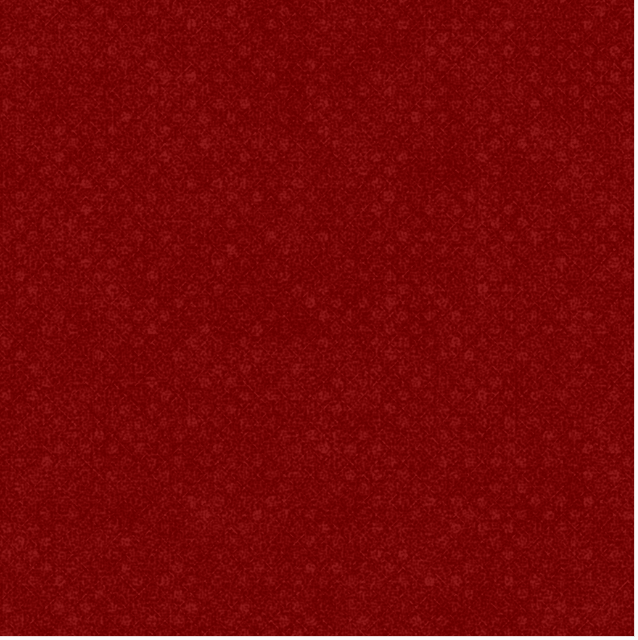
A WebGL 2 fragment shader for this pattern:

```glsl
#version 300 es
precision highp float;
// Dark red cloth with a fine diagonal lattice and a small rosette in each diamond.
// Rotated tile coordinates place the motifs; hashes vary each rosette and
// gradient noise gives woven grain and soft mottling. A pale border runs right and below.

uniform vec2 u_resolution;
out vec4 outColor;

const vec3 DARK_RED  = vec3(0.415, 0.000, 0.000);
const vec3 CLOTH_RED = vec3(0.463, 0.020, 0.020);
const vec3 LIGHT_RED = vec3(0.560, 0.100, 0.100);
const vec3 BORDER    = vec3(0.985);

const float REPEATS = 24.0;                    // tiles across and down
const vec2  MARGIN = vec2(0.0059, 0.0059);     // border at right and bottom
const vec2  ROSETTE_POS = vec2(0.75, 0.42);    // first rosette in the tile, from top left
const float ROSETTE_RADIUS = 0.20;             // lengths are in tiles
const float LINE_HALF = 0.024;
const float FLANK_HALF = 0.075;
const float KNOT_RADIUS = 0.045;
const float BASE_TONE = 0.34;
const float MID_TONE = 0.40;
const float GRAIN_SCALE = 10.0;
const float GRAIN_GAIN = 0.62;
const float MOTTLE_GAIN = 0.16;

float hash(vec2 p) {
    vec3 q = fract(vec3(p.xyx) * 0.1031);
    q += dot(q, q.yzx + 33.33);
    return fract((q.x + q.y) * q.z);
}

vec2 gradient(vec2 cell) {
    float a = 6.28319 * hash(cell + 17.0);
    return vec2(cos(a), sin(a));
}

float gradientNoise(vec2 p) {
    vec2 i = floor(p), f = fract(p);
    vec2 s = f * f * f * (f * (f * 6.0 - 15.0) + 10.0);
    float a = dot(gradient(i), f);
    float b = dot(gradient(i + vec2(1, 0)), f - vec2(1, 0));
    float c = dot(gradient(i + vec2(0, 1)), f - vec2(0, 1));
    float d = dot(gradient(i + vec2(1, 1)), f - vec2(1, 1));
    return 1.4 * mix(mix(a, b, s.x), mix(c, d, s.x), s.y);
}

// Antialiased coverage of the inside of a signed distance
float cover(float dist, float soft) {
    return 1.0 - smoothstep(-soft, soft, dist);
}

// Tone added by a rosette: a disc with a ring, a heart and curled petals
float rosette(vec2 p, vec2 id, float soft) {
    float r = length(p) / ROSETTE_RADIUS;
    float turn = atan(p.y, p.x + 1e-5);
    float petals = sin(5.0 * turn + 6.0 * r + 6.28319 * hash(id + 5.0));
    float rings = cos(9.5 * r);
    float strength = mix(0.04, 0.38, pow(hash(id + 71.0), 1.3));
    float detail = 0.08 * petals * smoothstep(0.15, 0.5, r) + 0.05 * rings;
    return cover(length(p) - ROSETTE_RADIUS, soft * 1.3) * (strength + detail);
}

// Tone added by the lattice: broken light threads on darker flanks
float lattice(vec2 diag, vec2 tile, float soft) {
    vec2 d = abs(fract(diag) - 0.5) * 0.70711;
    vec2 wear = vec2(gradientNoise(diag.yx * vec2(7.0, 1.0) + 40.0),
                     gradientNoise(diag * vec2(7.0, 1.0) + 90.0));
    vec2 thread = vec2(cover(d.x - LINE_HALF, soft), cover(d.y - LINE_HALF, soft));
    vec2 flank = vec2(cover(d.x - FLANK_HALF, soft), cover(d.y - FLANK_HALF, soft));
    float light = dot(thread, clamp(0.24 + 0.55 * wear, -0.05, 0.55));
    float shade = 0.13 * max(flank.x, flank.y);
    float knot = cover(length(d) - KNOT_RADIUS, soft) * hash(floor(diag) + 211.0);
    return light - shade + 0.22 * knot;
}

void main() {
    vec2 p = gl_FragCoord.xy / u_resolution;
    vec2 cloth = vec2(p.x, 1.0 - p.y) / (1.0 - MARGIN);
    vec2 tile = cloth * REPEATS;
    float soft = 0.7 * REPEATS / min(u_resolution.x, u_resolution.y);

    // Diagonal coordinates: rosettes at integers, threads halfway between
    vec2 rel = tile - ROSETTE_POS;
    vec2 diag = vec2(rel.x + rel.y, rel.x - rel.y);
    vec2 id = floor(diag + 0.5);
    vec2 center = 0.5 * vec2(id.x + id.y, id.x - id.y);

    // Woven grain and broad unevenness
    float grain = gradientNoise(tile * GRAIN_SCALE)
                + 0.45 * gradientNoise(diag * GRAIN_SCALE * 0.45 + 31.0);
    float mottle = gradientNoise(tile * 0.85 + 7.0) + 0.5 * gradientNoise(tile * 0.23 + 53.0);

    float tone = BASE_TONE + GRAIN_GAIN * grain + MOTTLE_GAIN * mottle;
    tone += rosette(rel - center, id + 64.0, soft);
    tone += lattice(diag + 64.0, tile, soft);
    tone = clamp(tone, 0.0, 1.0);

    vec3 color = mix(DARK_RED, CLOTH_RED, min(tone / MID_TONE, 1.0));
    color = mix(color, LIGHT_RED, max(tone - MID_TONE, 0.0) / (1.0 - MID_TONE));

    // Pale border
    vec2 edge = (cloth - 1.0) * u_resolution;
    color = mix(color, BORDER, smoothstep(-0.5, 0.5, max(edge.x, edge.y)));
    outColor = vec4(color, 1.0);
}
```
